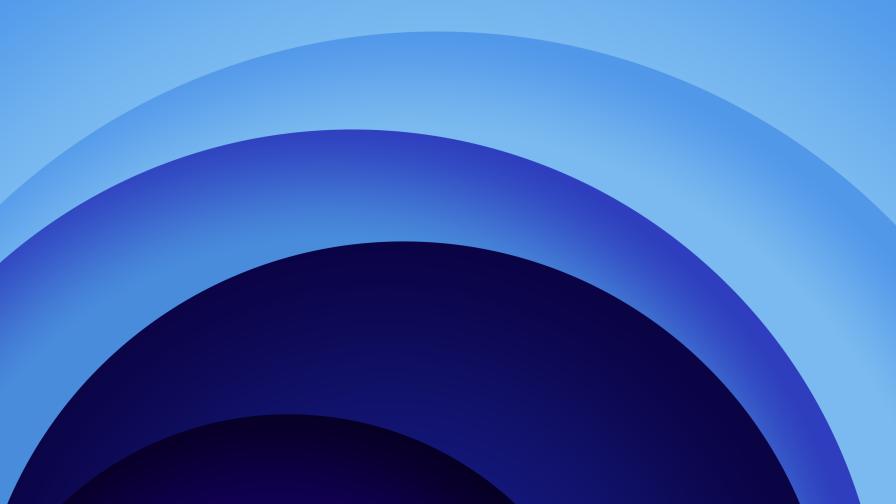
This background is drawn by a WebGL 2 fragment shader. Its source:

```glsl
#version 300 es
precision highp float;

uniform vec2 u_resolution;
out vec4 outColor;

#define SKY_NEAR vec3(0.475, 0.725, 0.940)
#define SKY_FAR vec3(0.320, 0.605, 0.920)
#define SKY_FADE 0.34
#define LEAN 0.05
#define DISC_COUNT 4

// Each disc: centre x from mid-canvas, centre y, radius, shading depth,
// all in canvas heights.
const vec4 DISCS[DISC_COUNT] = vec4[](
    vec4(-0.021, -0.331, 1.2685, 0.20),
    vec4(-0.190, -0.3125, 1.0556, 0.23),
    vec4(-0.088, -0.333, 0.8540, 0.48),
    vec4(-0.316, -0.479, 0.6570, 0.20)
);

// Shaded colour along each disc's rim
const vec3 RIM[DISC_COUNT] = vec3[](
    vec3(0.320, 0.595, 0.915),
    vec3(0.180, 0.245, 0.745),
    vec3(0.040, 0.015, 0.270),
    vec3(0.025, 0.000, 0.140)
);

// Lit colour deeper inside each disc
const vec3 CORE[DISC_COUNT] = vec3[](
    vec3(0.480, 0.730, 0.940),
    vec3(0.285, 0.550, 0.860),
    vec3(0.075, 0.090, 0.475),
    vec3(0.065, 0.000, 0.320)
);

// Positive inside the disc, negative outside
float insideDepth(vec2 p, vec4 disc) {
    return disc.z - length(p - disc.xy);
}

// Gentle ramp that starts with some slope and settles smoothly
float softRamp(float x) {
    float t = clamp(x, 0.0, 1.0);
    return mix(t, smoothstep(0.0, 1.0, t), 0.5);
}

void main() {
    vec2 p = (gl_FragCoord.xy - vec2(0.5 * u_resolution.x, 0.0)) / u_resolution.y;
    float pixel = 1.0 / u_resolution.y;

    // Sky deepens away from the largest disc
    float skyDistance = -insideDepth(p, DISCS[0]);
    vec3 color = mix(SKY_NEAR, SKY_FAR, softRamp(skyDistance / SKY_FADE));

    // Stack the discs from back to front, brighter towards the left
    for (int i = 0; i < DISC_COUNT; i++) {
        float depth = insideDepth(p, DISCS[i]);
        float light = softRamp((depth - LEAN * p.x) / DISCS[i].w);
        vec3 fill = mix(RIM[i], CORE[i], light);
        color = mix(color, fill, smoothstep(-0.7 * pixel, 0.7 * pixel, depth));
    }

    outColor = vec4(color, 1.0);
}
```
